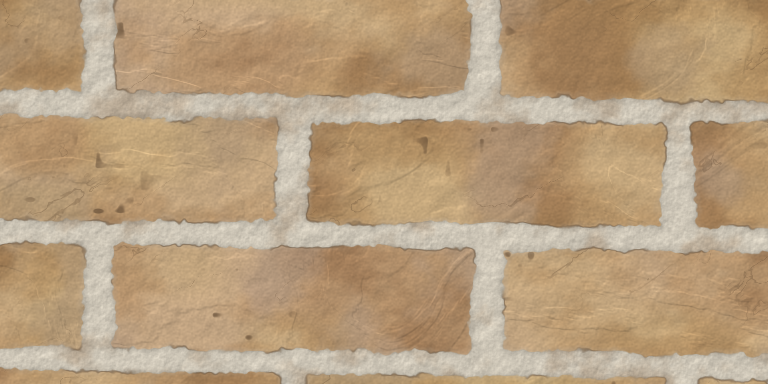
Give the GLSL for this texture, as a Shadertoy shader.

```glsl
// Weathered tan brick wall in running bond with pale, ragged mortar joints.

// Layout, in units of the canvas height
const vec2 PITCH = vec2(1.008, 0.333);      // brick plus joint
const vec2 JOINT = vec2(0.076, 0.060);      // joint widths
const vec2 ORIGIN = vec2(0.257, 0.061);     // centre of the first joints
const float TILT = 0.009;                   // courses sink to the right
const float CORNER = 0.012;
const float EDGE_WEAR = 0.030;
const float EDGE_GRIT = 0.010;

// Surface
const vec2 LIGHT_STEP = vec2(-0.0025, 0.0035);
const float RELIEF = 1.3;
const float CRACK_WIDTH = 0.016;
const float CRACK_DEPTH = 0.30;
const float GRAIN = 0.07;

const vec3 BRICK_DARK = vec3(0.61, 0.49, 0.35);
const vec3 BRICK_MID = vec3(0.70, 0.59, 0.44);
const vec3 BRICK_LIGHT = vec3(0.75, 0.66, 0.52);
const vec3 BRICK_DUST = vec3(0.67, 0.59, 0.49);
const vec3 OCHRE_TINT = vec3(1.02, 0.99, 0.89);
const vec3 ROSE_TINT = vec3(1.02, 0.98, 0.99);
const vec3 MORTAR_LIGHT = vec3(0.81, 0.78, 0.72);
const vec3 MORTAR_DARK = vec3(0.73, 0.67, 0.59);
const vec3 CREVICE = vec3(0.40, 0.31, 0.22);

float hash(vec2 p) {
    return fract(sin(dot(p, vec2(127.1, 311.7))) * 43758.5453);
}

float noise(vec2 p) {
    vec2 i = floor(p), f = fract(p);
    f = f * f * (3.0 - 2.0 * f);
    return mix(mix(hash(i), hash(i + vec2(1, 0)), f.x),
               mix(hash(i + vec2(0, 1)), hash(i + vec2(1, 1)), f.x), f.y);
}

float fbm(vec2 p) {
    float sum = 0.0, amp = 0.516;
    for (int i = 0; i < 5; i++) {
        sum += amp * noise(p);
        p = mat2(1.6, 1.2, -1.2, 1.6) * p + 7.3;
        amp *= 0.5;
    }
    return sum;
}

// Signed distance to the worn brick outline; also gives the brick's index
float brickDistance(vec2 p, out vec2 id) {
    vec2 q = p - ORIGIN;
    q.y += TILT * p.x + 0.008 * (noise(p * vec2(2.5, 1.5)) - 0.5);
    id.y = floor(q.y / PITCH.y);
    q.x -= 0.5 * PITCH.x * mod(id.y, 2.0);
    id.x = floor(q.x / PITCH.x);
    vec2 local = q - (id + 0.5) * PITCH;
    local.x += 0.06 * local.y * (hash(id + 4.0) - 0.5);
    vec2 size = 0.5 * (PITCH - JOINT) - 0.005 * hash(id + 9.0);
    vec2 outside = abs(local) - size + CORNER;
    float d = length(max(outside, 0.0)) + min(max(outside.x, outside.y), 0.0) - CORNER;
    return d + EDGE_WEAR * (fbm(p * 13.0) - 0.5) + EDGE_GRIT * (noise(p * 75.0) - 0.5);
}

// Rough face with flaked ledges
float brickHeight(vec2 p) {
    float ledge = fbm(p * vec2(5.0, 8.0) + 3.0 * noise(p * 3.0));
    return 0.8 * fbm(p * 13.0) + 0.10 * smoothstep(0.49, 0.55, ledge);
}

// Thin broken lines along the contours of warped noise
float cracks(vec2 p) {
    vec2 slanted = vec2(p.x * 3.5 - p.y * 1.5, p.x * -3.0 + p.y * 8.0);
    float ridge = abs(fbm(slanted + 1.2 * fbm(p * 9.0)) - 0.5);
    float line = 1.0 - smoothstep(0.0, CRACK_WIDTH, ridge);
    return line * smoothstep(0.46, 0.68, fbm(p * 6.0 + 31.0));
}

vec3 brickColor(vec2 p, vec2 id) {
    vec2 q = p + 20.0 * vec2(hash(id), hash(id + 17.0));
    float tone = fbm(q * vec2(3.5, 5.0)) + 0.12 * (hash(id + 2.0) - 0.5);
    vec3 col = mix(BRICK_DARK, BRICK_MID, smoothstep(0.28, 0.48, tone));
    col = mix(col, BRICK_LIGHT, smoothstep(0.46, 0.64, tone));
    col = mix(col, BRICK_DUST, 0.7 * smoothstep(0.50, 0.68, fbm(q * 4.0 + 50.0)));
    float tint = 0.6 * hash(id + 6.0) + 0.4 * smoothstep(0.3, 0.7, noise(q * 4.0));
    col *= mix(OCHRE_TINT, ROSE_TINT, tint);
    col *= 1.0 + RELIEF * (brickHeight(q) - brickHeight(q + LIGHT_STEP));
    col *= 1.0 + GRAIN * (noise(q * 190.0) - 0.5);
    float pits = smoothstep(0.82, 0.92, noise(q * 34.0)) * smoothstep(0.60, 0.72, fbm(q * 3.0 + 80.0));
    return mix(col, CREVICE, max(CRACK_DEPTH * cracks(q), 0.7 * pits));
}

vec3 mortarColor(vec2 p) {
    vec3 col = mix(MORTAR_DARK, MORTAR_LIGHT, smoothstep(0.22, 0.54, fbm(p * 11.0 + 60.0)));
    col *= 1.0 + 0.7 * (fbm(p * 28.0) - fbm((p + LIGHT_STEP) * 28.0));
    return col * (1.0 + GRAIN * (noise(p * 170.0) - 0.5));
}

void mainImage(out vec4 fragColor, in vec2 fragCoord) {
    vec2 p = fragCoord / iResolution.y;
    float blur = 1.0 / iResolution.y;
    vec2 id;
    float d = brickDistance(p, id);

    // Mortar smears onto the brick rims and lies in their shade
    vec3 mortar = mortarColor(p);
    vec3 brick = brickColor(p, id);
    brick = mix(brick, MORTAR_DARK, 0.35 * smoothstep(-0.016, 0.0, d) * noise(p * 25.0));
    mortar *= 1.0 - 0.13 * exp(-max(d, 0.0) / 0.007);
    vec3 col = mix(brick, mortar, smoothstep(-blur, blur, d));

    // Broken dark seam where the mortar has pulled away
    float seam = 1.0 - smoothstep(0.0, 0.0025 + blur, abs(d));
    col = mix(col, CREVICE, 0.5 * seam * smoothstep(0.46, 0.70, noise(p * 15.0 + 40.0)));
    fragColor = vec4(clamp(col, 0.0, 1.0), 1.0);
}
```
